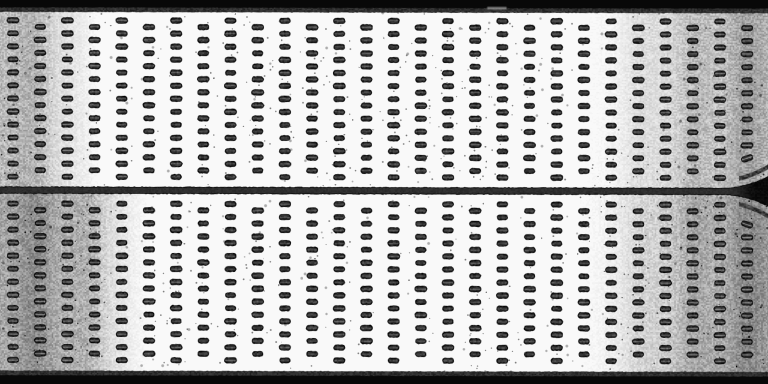
Write a Shadertoy shader that draws this pattern.

```glsl
const vec2 PITCH = vec2(0.0708, 0.03394);
const vec2 FIRST_SLOT = vec2(0.0339, 0.035);
const float LAST_COLUMN = 27.0;
const float BAR_Y = 0.505;
const float TILT = 0.0018;

float hash(vec2 p) {
    return fract(sin(dot(p, vec2(127.1, 311.7))) * 43758.5453);
}

float noise(vec2 p) {
    vec2 i = floor(p), f = fract(p);
    f = f * f * (3.0 - 2.0 * f);
    return mix(mix(hash(i), hash(i + vec2(1, 0)), f.x),
               mix(hash(i + vec2(0, 1)), hash(i + vec2(1, 1)), f.x), f.y);
}

float fill(float d, float aa) {
    return 1.0 - smoothstep(-aa, aa, d);
}

float capsule(vec2 p, float halfLength, float radius) {
    p.x -= clamp(p.x, -halfLength, halfLength);
    return length(p) - radius;
}

vec2 rotate(vec2 p, float a) {
    return vec2(cos(a) * p.x + sin(a) * p.y, cos(a) * p.y - sin(a) * p.x);
}

// Staggered slots: q.y is the distance from the bar, xy of result is local position
vec4 slotCell(vec2 q) {
    float column = clamp(round((q.x - FIRST_SLOT.x) / PITCH.x), 0.0, LAST_COLUMN);
    float odd = mod(column, 2.0);
    float row = clamp(round((q.y - FIRST_SLOT.y) / PITCH.y - 0.5 * odd), 0.0, 12.0 - odd);
    vec2 center = FIRST_SLOT + vec2(column, row + 0.5 * odd) * PITCH;
    return vec4(q - center, column, row);
}

// Slot that bends away from the flared end of the bar
float curvedSlot(vec2 q) {
    float dx = max(q.x - 1.927, 0.0);
    float curve = 0.034 + 0.25 * dx + 2.2 * dx * dx;
    float slope = 0.25 + 4.4 * dx;
    return max(abs(q.y - curve) / sqrt(1.0 + slope * slope) - 0.0055, 1.925 - q.x);
}

float slotTone(float d, vec2 local, vec2 p, float x, float wear) {
    float sideLight = smoothstep(0.45, 1.0, abs(x - 1.0));
    float core = smoothstep(0.001, 0.005, -d);
    float streak = exp(-pow((local.y - 0.0005) / 0.0018, 2.0));
    float tone = mix(0.07, 0.19, core);
    tone += streak * core * (0.06 + 0.15 * sideLight + 0.12 * wear);
    return tone + 0.16 * (noise(p * 240.0) - 0.5);
}

// Bright middle fading to grey at both ends, deeper in the lower panel
float panelLight(vec2 p, float lower) {
    float left = 1.0 - smoothstep(0.1 * lower, 0.32 + 0.12 * lower, p.x);
    float right = smoothstep(1.42, 2.02, p.x);
    float bands = sin(p.x * 44.0 + 0.8) * 0.05 * max(left, right);
    float shade = left * mix(0.34, 0.42, lower) + right * mix(0.36, 0.46, lower);
    return 1.02 - shade + bands;
}

float specks(vec2 p, float cells, float density, float aa) {
    vec2 id = floor(p * cells);
    vec2 offset = 0.3 + 0.4 * vec2(hash(id + 3.1), hash(id + 8.7));
    float radius = mix(0.12, 0.28, hash(id + 5.3));
    float d = length(fract(p * cells) - offset) - radius;
    float cluster = smoothstep(0.3, 0.8, noise(p * 9.0));
    return fill(d, aa * cells) * step(1.0 - density * (0.3 + cluster), hash(id));
}

void mainImage(out vec4 fragColor, in vec2 fragCoord) {
    vec2 p = fragCoord / iResolution.y;
    float aa = 0.8 / iResolution.y;
    p.y += TILT * p.x;
    float lower = step(p.y, BAR_Y);
    vec2 q = vec2(p.x, abs(p.y - BAR_Y));
    float rough = noise(p * 200.0) - 0.5;

    // Grained sheet with scattered dirt
    float light = panelLight(p, lower);
    float grain = noise(p * 256.0) - 0.5;
    float tone = min(light + grain * mix(0.24, 0.05, smoothstep(0.7, 1.0, light)), 0.975);
    tone -= 0.5 * specks(p, 130.0, 0.035, aa);
    tone -= 0.3 * specks(p + 0.37, 75.0, 0.025, aa);

    // Slots, with the ones beside the flare removed or turned
    vec4 cell = slotCell(q);
    float atFlare = step(LAST_COLUMN - 0.5, cell.z);
    float turned = atFlare * (1.0 - step(1.5, cell.w));
    vec2 local = rotate(cell.xy, 0.32 * turned);
    float wear = hash(cell.zw + 31.0 * lower);
    float radius = 0.0078 + 0.0009 * (wear - 0.5);
    float slot = capsule(local, 0.0076 + 0.0014 * (wear - 0.5), radius) + 0.0014 * rough;
    slot += atFlare * (1.0 - step(0.5, cell.w));
    tone = mix(tone, slotTone(slot, local, p, p.x, wear), fill(slot, aa));
    float bend = curvedSlot(q);
    tone = mix(tone, 0.24 + 0.3 * rough, fill(bend, aa));

    // Central bar widening into a dark wedge
    float flare = max(p.x - 1.88, 0.0);
    float bar = q.y - 0.0095 - 2.1 * flare * flare + 0.002 * rough;
    float barTone = mix(0.06, 0.18, smoothstep(0.001, 0.004, -bar));
    barTone = mix(barTone, 0.04, smoothstep(0.02, 0.09, flare)) + 0.06 * grain;
    tone = mix(tone, barTone, fill(bar, aa));

    // Grey inner border and black outer margin
    float border = mix(0.464, 0.470, lower) - q.y + 0.0015 * rough;
    tone = mix(tone, 0.18 + 0.14 * grain, fill(border, aa));
    tone = mix(tone, 0.03, fill(border + 0.012, aa));
    float glint = capsule(p - vec2(1.294, 0.981), 0.022, 0.003);
    tone = mix(tone, 0.65, 0.8 * fill(glint, 2.0 * aa));

    fragColor = vec4(vec3(clamp(tone, 0.0, 1.0)), 1.0);
}
```
